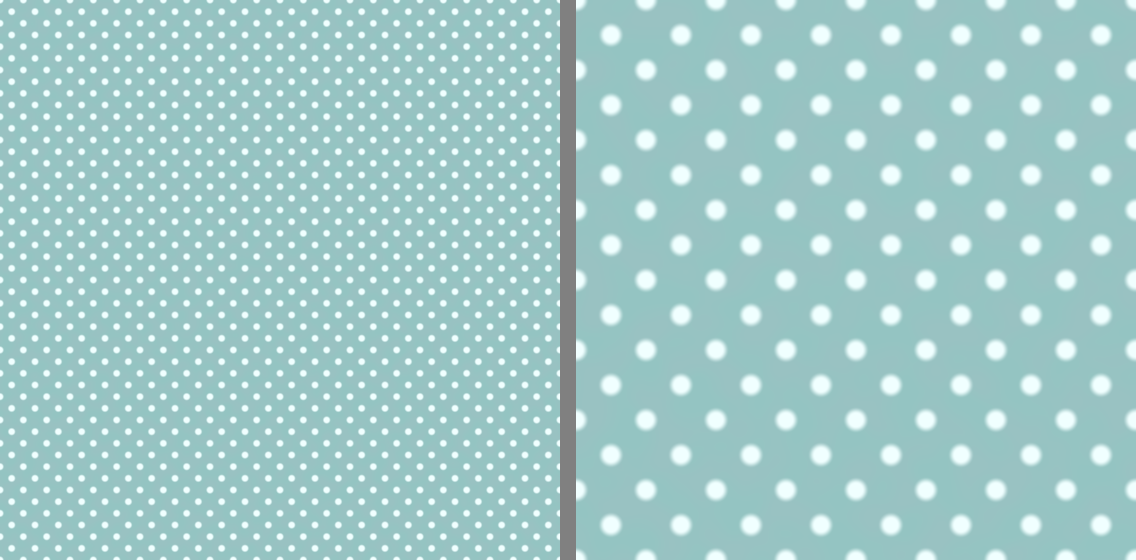
Left: the whole. Right: its middle third, enlarged.
Write a WebGL 1 fragment shader that draws this pattern.

```glsl
precision highp float;
// Small white polka dots on a soft teal ground, set on a staggered lattice:
// each square cell holds one dot at its corners and one at its centre.
// Wrapping gradient noise lightly mottles the ground between two teals.

uniform vec2 u_resolution;

const float CELLS = 24.0;         // lattice cells across and down
const float DOT_RADIUS = 0.14;    // in cells
const float EDGE_SOFTNESS = 0.05; // half width of the dot edge, in cells
const float MOTTLE_CELLS = 48.0;  // noise cells across, a whole number
const float MOTTLE_GAIN = 1.4;
const float TAU = 6.2831853;

const vec3 COOL_TEAL = vec3(0.58, 0.77, 0.76);
const vec3 GREY_TEAL = vec3(0.60, 0.76, 0.76);
const vec3 DOT_WHITE = vec3(0.94, 1.00, 1.00);

float hash(vec2 p) {
  vec3 q = fract(p.xyx * 0.1031);
  q += dot(q, q.yzx + 33.33);
  return fract((q.x + q.y) * q.z);
}

// Contribution of one lattice corner, whose index wraps at the period
float cornerGradient(vec2 corner, vec2 offset, float period) {
  float angle = TAU * hash(mod(corner, period));
  return dot(vec2(cos(angle), sin(angle)), offset);
}

float wrappedNoise(vec2 p, float period) {
  vec2 i = floor(p);
  vec2 f = p - i;
  vec2 w = f * f * f * (f * (f * 6.0 - 15.0) + 10.0);
  vec2 e = vec2(1.0, 0.0);
  float low = mix(cornerGradient(i, f, period),
                  cornerGradient(i + e.xy, f - e.xy, period), w.x);
  float high = mix(cornerGradient(i + e.yx, f - e.yx, period),
                   cornerGradient(i + e.xx, f - e.xx, period), w.x);
  return mix(low, high, w.y);
}

// Distance to the nearest dot centre, at cell corners and cell centres
float staggeredDistance(vec2 p) {
  vec2 toCorner = fract(p + 0.5) - 0.5;
  vec2 toCentre = fract(p) - 0.5;
  return min(length(toCorner), length(toCentre));
}

void main() {
  vec2 uv = gl_FragCoord.xy / u_resolution;

  // Mottled ground
  float mottle = wrappedNoise(uv * MOTTLE_CELLS, MOTTLE_CELLS);
  float tint = clamp(0.5 + MOTTLE_GAIN * mottle, 0.0, 1.0);
  vec3 color = mix(COOL_TEAL, GREY_TEAL, tint);

  // Dots, with an edge never narrower than a pixel
  float pixel = CELLS / min(u_resolution.x, u_resolution.y);
  float soft = max(EDGE_SOFTNESS, 0.75 * pixel);
  float d = staggeredDistance(uv * CELLS) - DOT_RADIUS;
  float dot_mask = 1.0 - smoothstep(-soft, soft, d);
  color = mix(color, DOT_WHITE, dot_mask);

  gl_FragColor = vec4(color, 1.0);
}
```
